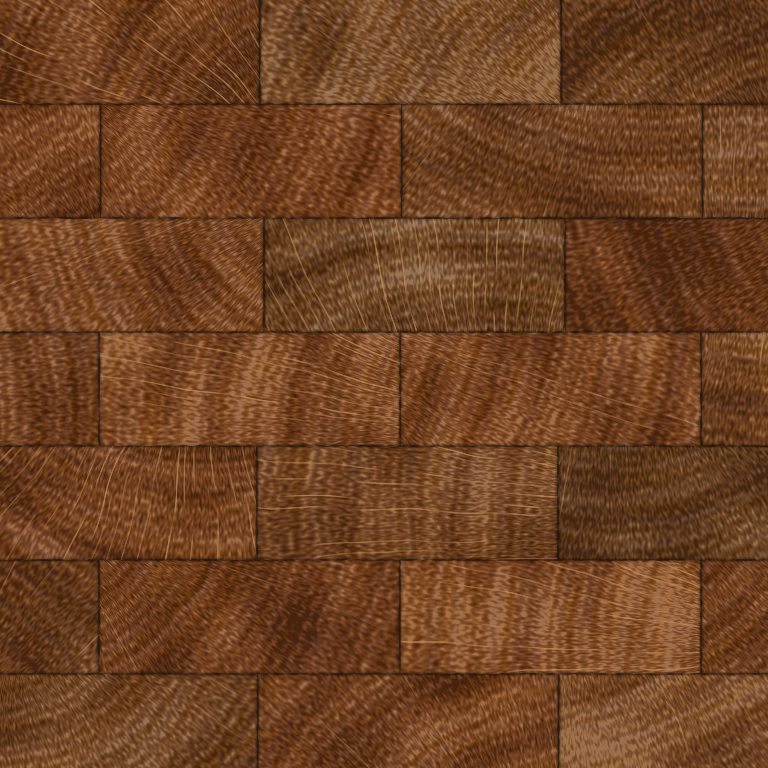
This texture is drawn by a Shadertoy shader. Its source:

```glsl
const vec2 BLOCK_SIZE = vec2(0.392, 0.1484);
const float FIRST_SEAM = 0.1224;      // height of the lowest horizontal seam
const float EVEN_OFFSET = 0.134;      // first vertical seam in even rows
const float ODD_OFFSET = 0.338;       // first vertical seam in odd rows
const float ROW_JITTER = 0.012;
const vec2 SEAM_HALF = vec2(0.0009, 0.0005);
const float SEAM_SHADE = 0.004;
const float SEAM_STRENGTH = 0.75;
const float RING_SPACING = 0.0145;
const float RAY_SPACING = 0.015;
const float RAY_HALF = 0.0006;
const vec2 PORE_FREQ = vec2(115.0, 300.0);
const float BLOCK_CONTRAST = 0.36;
const float STAIN_CONTRAST = 0.40;
const float TAU = 6.2831853;

const vec3 SEAM_COLOR = vec3(0.13, 0.08, 0.055);
const vec3 RAY_COLOR = vec3(0.78, 0.58, 0.36);
const vec3 WOOD[5] = vec3[5](
    vec3(0.27, 0.14, 0.07), vec3(0.36, 0.20, 0.09), vec3(0.44, 0.255, 0.13),
    vec3(0.51, 0.33, 0.19), vec3(0.63, 0.44, 0.29));

vec2 hash2(vec2 p) {
    vec3 q = fract(p.xyx * vec3(0.1031, 0.1030, 0.0973));
    q += dot(q, q.yzx + 33.33);
    return fract((q.xx + q.yz) * q.zy);
}

// Gradient noise, roughly -0.7 to 0.7
float corner(vec2 cell, vec2 offset) {
    float a = TAU * hash2(cell).x;
    return dot(vec2(cos(a), sin(a)), offset);
}

float noise(vec2 p) {
    vec2 i = floor(p), f = p - i;
    vec2 u = f * f * f * (f * (f * 6.0 - 15.0) + 10.0);
    vec2 e = vec2(1.0, 0.0);
    return mix(mix(corner(i, f), corner(i + e, f - e), u.x),
               mix(corner(i + e.yx, f - e.yx), corner(i + 1.0, f - 1.0), u.x), u.y);
}

vec3 woodRamp(float tone) {
    float t = clamp(tone, 0.0, 0.999) * 4.0;
    int i = int(t);
    return mix(WOOD[i], WOOD[i + 1], fract(t));
}

// Pale lines running outward from the heart of the tree
float rays(vec2 grain, float spread, float amount, vec2 seed, float px) {
    float lane = grain.y / RAY_SPACING;
    vec2 h = hash2(floor(lane) + seed * 17.3 + 50.0);
    float d = abs(fract(lane) - mix(0.2, 0.8, h.x)) * RAY_SPACING * spread;
    float broken = smoothstep(-0.3, 0.1, noise(vec2(grain.x * 14.0, floor(lane) * 3.7) + seed));
    float line = 1.0 - smoothstep(RAY_HALF * 0.5, RAY_HALF + 0.7 * px, d);
    return line * broken * step(h.y, amount) * mix(0.4, 1.0, h.x);
}

vec3 endGrain(vec2 p, vec2 seed, float px) {
    vec2 h = hash2(seed + 71.7), k = hash2(seed * 3.1 + 19.4);

    // Polar grain frame around a heart outside the block
    float turn = TAU * h.x, reach = mix(0.28, 0.75, h.y);
    vec2 axis = vec2(cos(turn), sin(turn));
    vec2 q = p + axis * reach;
    q += 0.008 * vec2(noise(p * 11.0 + seed * 9.1), noise(p * 11.0 - seed * 7.3));
    float radius = length(q);
    float arc = reach * atan(dot(q, vec2(-axis.y, axis.x)), dot(q, axis));
    vec2 grain = vec2(radius, arc);
    vec2 shift = seed * 23.7;

    // Growth bands, ring columns and short pores
    float bands = noise(grain * vec2(30.0, 3.0) + shift);
    float fine = noise(grain * vec2(75.0, 6.0) - shift);
    float columns = sin(TAU * radius / RING_SPACING + 3.0 * bands);
    float pores = noise(grain * PORE_FREQ + shift);
    float flecks = noise(grain * PORE_FREQ * vec2(0.7, 0.55) - shift);
    float stain = noise(p * 9.0 + shift);
    float tone = 0.47 + BLOCK_CONTRAST * (k.x - 0.5) + STAIN_CONTRAST * stain
               + 0.40 * bands + 0.22 * fine + 0.085 * columns
               + (0.66 + 0.15 * columns) * pores + 0.28 * flecks;

    // Reddish to grey-brown blocks with a faint cool mottle
    vec3 tint = mix(vec3(1.04, 0.97, 0.91), vec3(0.95, 1.03, 1.08), k.y);
    vec3 color = woodRamp(tone) * tint + vec3(-0.02, 0.0, 0.05) * fine;
    float amount = mix(0.12, 0.8, smoothstep(0.45, 0.85, fract(k.x * 7.0 + k.y)));
    float ray = rays(grain, radius / reach, amount, seed, px);
    return mix(color, RAY_COLOR, ray * mix(0.3, 0.8, amount));
}

void mainImage(out vec4 fragColor, in vec2 fragCoord) {
    vec2 uv = fragCoord / iResolution.y;
    float px = 1.0 / iResolution.y;

    // Staggered rows of blocks
    float row = floor((uv.y - FIRST_SEAM) / BLOCK_SIZE.y);
    float offset = mix(EVEN_OFFSET, ODD_OFFSET, mod(row, 2.0));
    offset += ROW_JITTER * (hash2(vec2(row + 9.0, 4.0)).x - 0.5);
    float column = floor((uv.x - offset) / BLOCK_SIZE.x);
    vec2 block = vec2(column, row);
    vec2 local = uv - vec2(offset, FIRST_SEAM) - (block + 0.5) * BLOCK_SIZE;
    vec3 color = endGrain(local, block + 5.0, px);

    // Uneven dark seams with a soft worn edge
    vec2 edge = 0.5 * BLOCK_SIZE - abs(local) - SEAM_HALF;
    float gap = min(edge.x, edge.y) + 0.0016 * noise(uv * 90.0);
    color *= mix(0.75, 1.0, smoothstep(0.0, SEAM_SHADE, gap));
    float seam = 1.0 - smoothstep(-0.5 * px, 0.7 * px, gap);
    color = mix(color, SEAM_COLOR, SEAM_STRENGTH * seam);

    fragColor = vec4(color, 1.0);
}
```
